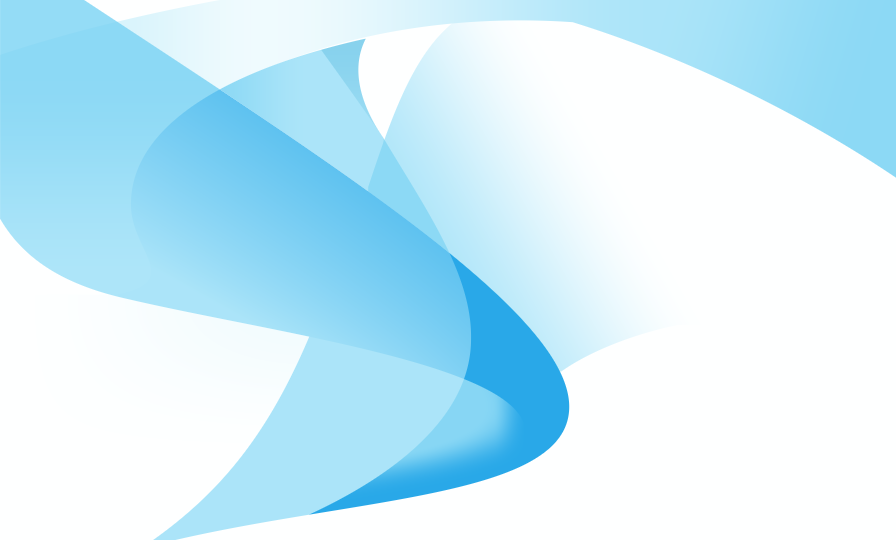
Write a WebGL 2 fragment shader that draws this background.

```glsl
#version 300 es
precision highp float;

uniform vec2 u_resolution;
out vec4 fragColor;

// Design space: the canvas is always this many units high, y pointing down
const float HEIGHT = 462.0;

const vec3 WHITE = vec3(0.995, 1.0, 1.0);
const vec3 PALE = vec3(0.83, 0.95, 0.985);
const vec3 LIGHT = vec3(0.67, 0.895, 0.975);
const vec3 SOFT = vec3(0.55, 0.85, 0.96);
const vec3 MID = vec3(0.37, 0.76, 0.94);
const vec3 DEEP = vec3(0.16, 0.66, 0.91);

vec2 bezier(float t, vec2 a, vec2 b, vec2 c, vec2 d) {
    float s = 1.0 - t;
    return s * s * s * a + 3.0 * s * t * (s * b + t * c) + t * t * t * d;
}

// Approximate signed distance to a cubic that rises in y; positive on the right
float edge(vec2 p, vec2 a, vec2 b, vec2 c, vec2 d) {
    float low = 0.0, high = 1.0;
    for (int i = 0; i < 18; i++) {
        float t = 0.5 * (low + high);
        if (bezier(t, a, b, c, d).y < p.y) low = t; else high = t;
    }
    float t = 0.5 * (low + high), s = 1.0 - t;
    vec2 tangent = s * s * (b - a) + 2.0 * s * t * (c - b) + t * t * (d - c);
    float slope = max(abs(tangent.y) / max(length(tangent), 0.001), 0.05);
    return (p.x - bezier(t, a, b, c, d).x) * slope;
}

// Two cubics joined at d
float path(vec2 p, vec2 a, vec2 b, vec2 c, vec2 d, vec2 e, vec2 f, vec2 g) {
    return p.y < d.y ? edge(p, a, b, c, d) : edge(p, d, e, f, g);
}

float fill(float distance, float pixel) {
    return clamp(distance / pixel + 0.5, 0.0, 1.0);
}

// Fading panel on the right, running along a slanted line
vec3 panelColor(vec2 p) {
    float across = dot(p - vec2(430, 20), vec2(0.868, -0.498));
    return mix(WHITE, LIGHT, smoothstep(25.0, -175.0, across));
}

// Band along the top, deepening to the right
vec3 bandColor(vec2 p) {
    vec3 color = mix(WHITE, PALE, 0.35 + 0.55 * smoothstep(220.0, 90.0, p.x));
    color = mix(color, LIGHT, smoothstep(230.0, 570.0, p.x));
    return mix(color, SOFT, smoothstep(560.0, 768.0, p.x + 0.3 * p.y));
}

// Thin part of the fold above the ribbon, darker where layers overlap
vec3 foldColor(vec2 p, float wedge, float overlap) {
    vec3 color = mix(SOFT, LIGHT, smoothstep(180.0, 265.0, p.x));
    vec3 shade = mix(SOFT * 0.97, LIGHT, 0.6 * smoothstep(40.0, 120.0, p.y));
    return mix(mix(color, shade, wedge), SOFT, overlap);
}

// Dark tip with a soft glow below the inner crease
vec3 tipColor(vec2 p, float below, float depth) {
    float glow = below * smoothstep(452.0, 422.0, p.x) * smoothstep(5.0, 75.0, depth);
    return mix(DEEP, SOFT, 0.95 * glow);
}

void main() {
    float pixel = HEIGHT / u_resolution.y;
    vec2 p = vec2(gl_FragCoord.x, u_resolution.y - gl_FragCoord.y) * pixel;

    // Outer and lower outlines of the main ribbon
    float outer = path(p, vec2(72, 0), vec2(300, 150), vec2(487, 270), vec2(487, 348),
        vec2(487, 425), vec2(310, 425), vec2(150, 462));
    float lower = path(p, vec2(0, 187), vec2(22, 225), vec2(60, 245), vec2(110, 256),
        vec2(230, 284), vec2(430, 310), vec2(448, 362));
    float body = fill(-outer, pixel);
    float above = fill(lower, pixel);

    // Outlines of the fold crossing the ribbon
    float loopEdge = path(p, vec2(313, 33), vec2(200, 58), vec2(112, 105), vec2(112, 175),
        vec2(112, 215), vec2(158, 240), vec2(100, 252));
    float tailEdge = edge(p, vec2(265, 287), vec2(230, 370), vec2(190, 420), vec2(131, 462));
    float foldRight = p.y < 118.0
        ? edge(p, vec2(313, 33), vec2(298, 62), vec2(312, 95), vec2(328, 118))
        : path(p, vec2(328, 118), vec2(365, 180), vec2(404, 235), vec2(403, 290),
            vec2(403, 360), vec2(330, 410), vec2(265, 440));
    float inFold = fill(-foldRight, pixel);
    float loopFill = fill(loopEdge, pixel);
    float tailFill = fill(tailEdge, pixel);

    // Right panel and top band
    float panelLeft = fill(edge(p, vec2(395, 14), vec2(355, 40), vec2(335, 100), vec2(315, 160)), pixel);
    float panelEnd = edge(p.yx, vec2(318, 480), vec2(300, 505), vec2(285, 545), vec2(278, 580));
    float bandEnd = path(p.yx, vec2(77, 190), vec2(28, 280), vec2(12, 390), vec2(19, 490),
        vec2(50, 590), vec2(100, 690), vec2(153, 768));
    float bandTop = fill(edge(p.yx, vec2(47, 0), vec2(27, 60), vec2(10, 130), vec2(-4, 210)), pixel);
    vec3 color = mix(WHITE, panelColor(p), panelLeft * fill(-panelEnd, pixel));
    color = mix(color, bandColor(p), bandTop * fill(-bandEnd, pixel));

    // Faint haze under the ribbon
    float haze = smoothstep(390.0, 260.0, p.y) * smoothstep(10.0, 260.0, p.x);
    color = mix(color, PALE, 0.3 * haze * fill(p.y - 252.0, pixel) * (1.0 - above) * (1.0 - tailFill));

    // Fold above the ribbon
    float wedge = fill(edge(p, vec2(275, 43), vec2(293, 68), vec2(311, 93), vec2(328, 118)), pixel);
    float foldTop = loopFill * inFold * fill(p.y - 33.0, pixel) * (1.0 - body);
    color = mix(color, foldColor(p, wedge, panelLeft), foldTop * step(p.y, 240.0));

    // Ribbon layers, from the tip to the left sweep
    vec3 sweep = mix(SOFT, LIGHT + 0.03 * (WHITE - LIGHT), smoothstep(60.0, 245.0, p.y));
    sweep = mix(sweep, LIGHT, 0.25 * (1.0 - bandTop));
    vec3 crossing = mix(MID, LIGHT, clamp(-outer / 175.0, 0.0, 1.0));
    vec3 ribbon = mix(sweep, crossing, loopFill);
    vec3 layers = mix(LIGHT, ribbon, above);
    layers = mix(tipColor(p, 1.0 - above, -outer), layers, inFold);
    color = mix(color, layers, body * mix(tailFill, 1.0, above));

    fragColor = vec4(color, 1.0);
}
```
